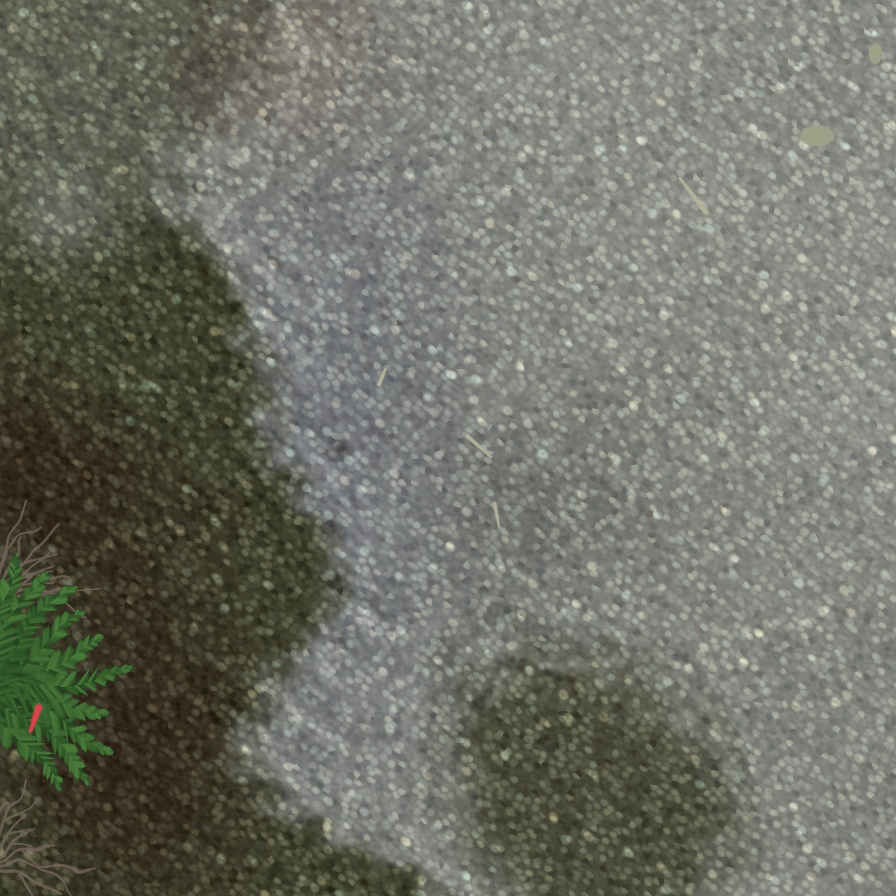
Write a three.js fragment shader that draws this texture.

```glsl
// Shallow grey water over a pebble bed, with a dark bank at left and a dark hump below.
// Soft masks set the tone, cellular noise lays the stones, stretched noise the ripples;
// a green bough, bare twigs and sticks are tapered lines on top.
#define FINE_STONES 112.0
#define LARGE_STONES 60.0
#define CONTRAST 0.25
#define RIPPLE 0.16
#define WATER vec3(0.525, 0.535, 0.505)
#define SHEEN vec3(0.49, 0.5, 0.51)
#define BED vec3(0.265, 0.275, 0.195)
#define MUD vec3(0.205, 0.165, 0.115)
#define TWIG vec3(0.46, 0.4, 0.36)
#define STICK vec3(0.7, 0.69, 0.6)
varying vec2 vUv;

float hash(vec2 p) { return fract(sin(dot(p, vec2(127.1, 311.7))) * 43758.5); }
float noise(vec2 p) {
  vec2 i = floor(p), f = fract(p);
  f *= f * (3.0 - 2.0 * f);
  return mix(mix(hash(i), hash(i + vec2(1, 0)), f.x),
             mix(hash(i + vec2(0, 1)), hash(i + 1.0), f.x), f.y);
}
float fbm(vec2 p) {
  return 0.55 * noise(p) + 0.3 * noise(p * 2.1 + 7.0) + 0.15 * noise(p * 4.3 + 19.0);
}
vec2 turn(vec2 p, float a) {
  return vec2(cos(a) * p.x + sin(a) * p.y, cos(a) * p.y - sin(a) * p.x);
}
float bell(float x) { return exp(-x * x); }
float spot(vec2 p, float x, float y, float rx, float ry) {
  return bell(length((p - vec2(x, y)) / vec2(rx, ry)));
}
// Nearest stone: distance to its centre, random id
vec2 stone(vec2 q) {
  vec2 best = vec2(9, 0);
  for (int j = -1; j <= 1; j++)
    for (int i = -1; i <= 1; i++) {
      vec2 c = floor(q) + vec2(i, j);
      float d = length(q - c - 0.15 - 0.7 * vec2(hash(c), hash(c + 31.7)));
      if (d < best.x) best = vec2(d, hash(c + 73.3));
    }
  return best;
}
vec3 tint(float id) {
  return mix(vec3(0.82, 1.03, 0.98), vec3(1.12, 1.02, 0.78), fract(id * 17.3));
}
// Tapered line from a along d
float line(vec2 p, vec2 a, vec2 d, float width) {
  float t = clamp(dot(p - a, d) / dot(d, d), 0.0, 1.0), w = width * (1.0 - 0.6 * t);
  return 1.0 - smoothstep(w * 0.4, w + 0.0012, length(p - a - d * t));
}
// Crooked twigs fanning from a root
float twigs(vec2 p, vec2 root, float from, float to) {
  float cover = 0.0;
  p += 0.014 * (vec2(noise(p * 45.0), noise(p * 45.0 + 9.0)) - 0.5);
  for (int i = 0; i < 7; i++) {
    float k = float(i);
    vec2 d = turn(vec2(0.07 + 0.06 * hash(vec2(k, from)), 0), -mix(from, to, k / 6.0));
    cover = max(cover, line(p, root, d, 0.0021));
    cover = max(cover, line(p, root + d * 0.5, turn(d, 0.6) * 0.4, 0.0013));
  }
  return cover;
}
// Needle fronds: cover, light
vec2 bough(vec2 p) {
  vec2 result = vec2(0);
  for (int i = 0; i < 10; i++) {
    float k = float(i);
    vec2 q = turn(p - vec2(-0.02, 0.235), mix(-0.95, 1.35, k / 9.0));
    q.y += 0.008 * sin(q.x * 40.0 + k);
    float t = q.x / (0.135 + 0.035 * hash(vec2(k, 4))), side = abs(q.y);
    float comb = noise(vec2((q.x - side * 0.9) * 260.0, sign(q.y) * 5.0 + k * 13.0));
    float w = 0.024 * sqrt(max(1.0 - t, 0.0)) * (0.35 + 0.95 * comb);
    float cover = (1.0 - smoothstep(w * 0.7, w + 0.002, side)) * step(0.0, t) * step(t, 1.0);
    result = mix(result, vec2(1.0, 0.75 * comb + 0.3 * t - side * 6.0 + 0.08), cover);
  }
  return clamp(result, 0.0, 1.0);
}
void main() {
  vec2 p = vUv;
  float broad = fbm(p * 9.0) - 0.5, ragged = fbm(p * 34.0) - 0.5;
  // Bank and hump
  float edge = 0.275 - 0.085 * bell((p.y - 0.78) / 0.075)
    + 0.09 * bell((p.y - 0.36) / 0.13) + 0.21 * bell(p.y / 0.075);
  float upper = smoothstep(0.7, 0.84, p.y), soft = 0.035 + 0.035 * upper;
  float away = p.x - edge + 0.06 * broad + 0.07 * ragged;
  float bank = (1.0 - smoothstep(-soft, soft, away)) * (1.0 - 0.45 * upper);
  bank *= 1.0 - 0.6 * spot(p, 0.07, 0.755, 0.06, 0.05);
  vec2 h = p - vec2(0.655, 0.11);
  h.x += 0.25 * h.y;
  float ring = length(h / vec2(0.17, 0.18)) + 0.25 * broad + 0.35 * ragged;
  float dark = max(bank, 0.82 - 0.82 * smoothstep(0.55, 1.25, ring));
  // Water and bed colours
  vec3 water = mix(WATER, SHEEN, spot(p, 0.37, 0.5, 0.15, 0.4));
  water += 0.035 * smoothstep(0.6, 1.3, p.x * 0.7 + p.y * 0.6) + 0.05 * broad;
  water -= 0.048 * spot(p, 0.58, 0.43, 0.16, 0.13);
  water -= vec3(0, 0.03, 0.05) * spot(p, 0.33, 0.95, 0.1, 0.12);
  float mud = spot(p, 0.13, 0.17, 0.13, 0.2) + spot(p, 0.03, 0.47, 0.12, 0.1)
    + 0.8 * spot(p, 0.24, 0.91, 0.05, 0.09);
  vec3 col = mix(water, mix(BED, MUD, clamp(mud + broad * 0.6, 0.0, 1.0)), dark);
  // Ripples on the bank and hump
  float streak = noise(turn(p + 0.03 * broad, -0.65) * vec2(22, 105)) - 0.5;
  float arc = noise(vec2(atan(h.y, h.x) * 5.0, length(h) * 95.0 + broad * 5.0)) - 0.5;
  col += RIPPLE * streak * bell((away - 0.03) / 0.07);
  col += RIPPLE * arc * bell((ring - 0.95) / 0.35) * smoothstep(-0.08, 0.06, h.y);
  // Stones
  vec2 q = turn(p + 0.004 * ragged, -0.7) * vec2(0.85, 1.12);
  vec2 s = stone(q * FINE_STONES), big = stone(q * LARGE_STONES + 40.0);
  float body = 1.0 - smoothstep(0.2, 0.68, s.x), clear = 1.0 - 0.45 * min(mud, 1.0) * bank;
  col += CONTRAST * clear * tint(s.y) * ((s.y - 0.28) * body - 0.14);
  float pale = smoothstep(0.72, 1.0, big.y) * (1.0 - smoothstep(0.18, 0.42, big.x));
  col += 0.19 * clear * pale * tint(big.y) + 0.07 * (noise(q * 260.0) - 0.5);
  // Rocks and sticks
  float rocks = max(spot(p, 0.912, 0.848, 0.02, 0.012), spot(p, 0.977, 0.94, 0.008, 0.012));
  col = mix(col, vec3(0.61, 0.63, 0.53), smoothstep(0.3, 0.5, rocks));
  col = mix(col, vec3(0.2), 0.8 * spot(p, 0.381, 0.499, 0.008, 0.008));
  float sticks = line(p, vec2(0.788, 0.763), vec2(-0.029, 0.038), 0.0035);
  sticks = max(sticks, line(p, vec2(0.423, 0.571), vec2(0.007, 0.017), 0.0025));
  sticks = max(sticks, line(p, vec2(0.522, 0.513), vec2(0.026, -0.023), 0.0025));
  sticks = max(sticks, line(p, vec2(0.552, 0.438), vec2(0.005, -0.026), 0.002));
  col = mix(col, STICK, sticks);
  // Twigs, bough, red tag
  float bare = max(twigs(p, vec2(-0.01, 0.33), 0.1, 1.25), twigs(p, vec2(-0.02, 0.04), -0.4, 1.4));
  col = mix(col, TWIG, 0.8 * bare);
  vec2 leaf = bough(p);
  col = mix(col, mix(vec3(0.09, 0.19, 0.08), vec3(0.29, 0.48, 0.23), leaf.y), leaf.x);
  col = mix(col, vec3(0.85, 0.27, 0.3), line(p, vec2(0.043, 0.21), vec2(-0.009, -0.026), 0.005));
  gl_FragColor = vec4(col, 1);
}
```
